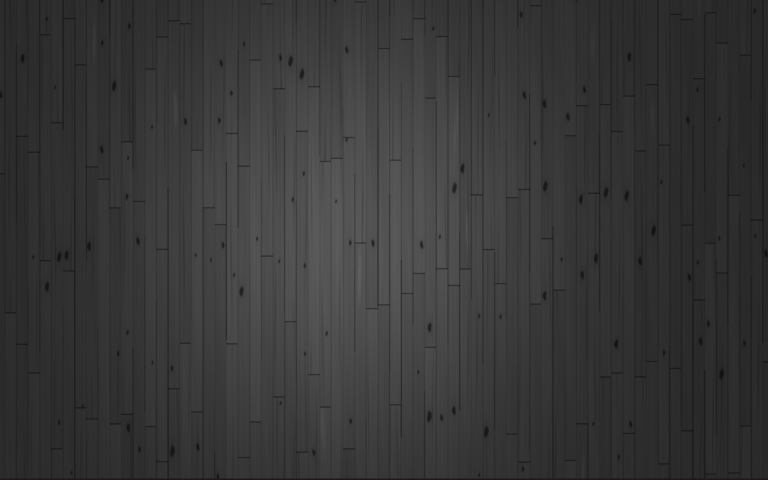
Reproduce this texture procedurally as a WebGL 1 fragment shader.

```glsl
precision highp float;
// Dark floor of narrow upright boards under a soft off-centre glow.
// Each column is cut into boards at a hashed offset; layered sines make
// the grain, and one stretched cell per site scatters knots and pale scars.
uniform vec2 u_resolution;

float hash(vec2 p) {
  p = fract(p * vec2(0.1031, 0.1137) + 0.17);
  p += dot(p, p.yx + 33.33);
  return fract((p.x + p.y) * p.x * 7.31);
}

// Fine lengthwise fibres that wander slowly along the board.
float grain(vec2 p, float seed) {
  float bend = 0.9 * sin(p.y * 9.0 + seed * 40.0) + 0.5 * sin(p.y * 23.0 + seed * 71.0);
  float x = p.x * 520.0 + bend;
  return 0.45 * sin(x + seed * 50.0)
       + 0.3 * sin(x * 1.7 - bend * 2.0 + seed * 90.0)
       + 0.25 * sin(x * 2.6 + p.y * 31.0);
}

// Elongated spot, 1 inside and 0 outside, with an uneven rim.
float spot(vec2 d, vec2 radius, float blur) {
  d.x += 0.25 * radius.x * sin(d.y / radius.y * 2.0 + radius.y * 900.0);
  float soft = blur / radius.x;
  return 1.0 - smoothstep(1.0 - 0.5 * soft, 1.0 + 0.5 * soft, length(d / radius));
}

void main() {
  vec2 p = gl_FragCoord.xy / u_resolution.y;
  float px = 1.0 / u_resolution.y;
  p.x += 0.8 - 0.5 * u_resolution.x / u_resolution.y;

  // Columns and the boards along them
  float width = 0.0243;
  float lane = (p.x - 0.6417) / width + 40.0;
  float column = floor(lane);
  float across = fract(lane);
  float boardLength = mix(0.42, 0.78, hash(vec2(column, 3.0)));
  float along = p.y / boardLength + hash(vec2(column, 8.0)) + 2.0;
  float row = floor(along);
  float seed = hash(vec2(column + 5.0, row * 7.0 + 19.0));

  // Pool of light
  vec2 fromGlow = (p - vec2(0.725, 0.51)) * vec2(1.04, 0.92);
  float light = 0.162 + 0.168 * exp(-5.2 * dot(fromGlow, fromGlow));

  // Cellular sites: one possible knot or scar in each
  float siteY = p.y / 0.19 + 5.0 * hash(vec2(column, 27.0)) + 1.0;
  vec2 site = vec2(column + 11.0, floor(siteY) * 3.0 + 41.0);
  float kind = hash(site);
  float size = hash(site + 17.0);
  vec2 centre = vec2(mix(0.25, 0.75, hash(site + 31.0)), mix(0.2, 0.8, hash(site + 53.0)));
  vec2 d = (vec2(across, fract(siteY)) - centre) * vec2(width, 0.19);
  float hasKnot = step(kind, 0.36);
  vec2 knotRadius = mix(vec2(0.0016, 0.003), vec2(0.0046, 0.0115), size * size);
  float halo = hasKnot * exp(-dot(d / knotRadius, d / knotRadius) * 0.22);

  // Wood tone and fibres, pushed aside around knots
  float fibres = grain(p + vec2(sign(d.x) * halo * 0.003, 0.0), seed);
  float cloud = sin(p.y * 13.0 + seed * 60.0 + across * 3.0) * sin(p.y * 5.0 + seed * 25.0);
  float tone = 1.02 + 0.1 * (seed - 0.5) + 0.028 * fibres + 0.025 * cloud;

  // Occasional faint vein that fades in and out
  float veinX = 0.5 + 0.3 * sin(seed * 80.0) + 0.07 * sin(p.y * 11.0 + seed * 30.0);
  float vein = 1.0 - smoothstep(0.0003, 0.001 + px, abs(across - veinX) * width);
  float veinFade = 0.5 + 0.5 * sin(p.y * 17.0 + seed * 45.0);
  tone -= 0.14 * vein * veinFade * step(0.5, hash(vec2(column, row + 61.0)));

  // Pale scars and dark knots
  float scar = step(0.965, kind) * spot(d, vec2(0.0035, 0.03 + 0.03 * size), 0.005);
  tone += scar * (0.15 + 0.08 * fibres);
  tone *= 1.0 - 0.09 * halo;
  tone *= 1.0 - 0.5 * hasKnot * spot(d, knotRadius, px + 0.0015);

  // Long seams: most are faint, a few cut deep for part of their length
  float seamColumn = floor(lane + 0.5);
  float seamPart = floor(p.y * 2.7 + seamColumn * 0.37);
  float seamHash = hash(vec2(seamColumn + 2.0, seamPart + 73.0));
  float seamDepth = mix(0.06, 0.36, seamHash * seamHash);
  float seamDistance = abs(lane - seamColumn) * width;
  tone *= 1.0 - seamDepth * (1.0 - smoothstep(0.0002, 0.0008 + px, seamDistance));

  // Short butt joints, thin and soft
  float jointDistance = (along - floor(along + 0.5)) * boardLength;
  tone *= 1.0 - 0.36 * (1.0 - smoothstep(0.0001, 0.0006 + px, abs(jointDistance)));

  // Dark plum strip along the bottom edge
  vec3 color = vec3(light * tone);
  float strip = 1.0 - smoothstep(0.002, 0.002 + px, p.y);
  color = mix(color, vec3(0.12, 0.09, 0.10), strip);
  gl_FragColor = vec4(clamp(color, 0.0, 1.0), 1.0);
}
```
